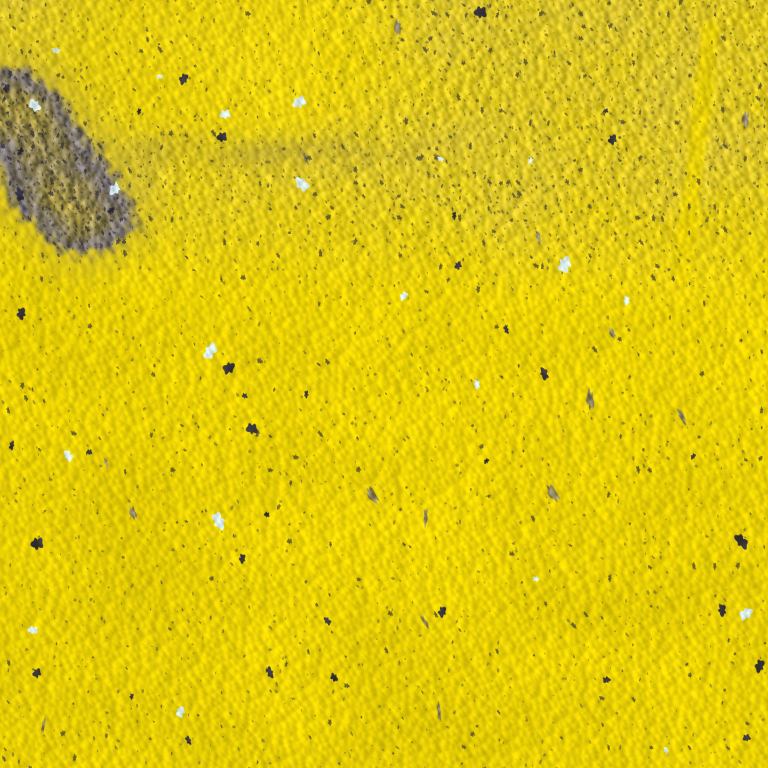
Reproduce this texture procedurally as a WebGL 2 fragment shader.

```glsl
#version 300 es
precision highp float;
// Weathered yellow paint: embossed cellular grain over a sunny base, hazed
// and pitted towards the top, with a worn violet-grey patch at the left edge.
// Pits, chips and scrapes are jittered grid blobs; tone comes from layered sines.

#define PAINT vec3(0.905, 0.812, 0.015)
#define HAZE vec3(0.825, 0.745, 0.220)
#define OCHRE vec3(0.600, 0.540, 0.260)
#define VIOLET vec3(0.430, 0.410, 0.470)
#define DARK vec3(0.170, 0.160, 0.240)
#define PALE vec3(0.840, 0.920, 0.950)
#define GRAIN_SCALE 125.0
#define GRAIN_DEPTH 0.17
#define PIT_COUNT 64.0
#define SOFTNESS 0.0011

uniform vec2 u_resolution;
out vec4 fragColor;

vec2 hash2(vec2 p) {
  vec3 q = fract(p.xyx * vec3(0.1031, 0.1030, 0.0973));
  q += dot(q, q.yzx + 33.33);
  return fract((q.xx + q.yz) * q.zy);
}

mat2 rotation(float angle) {
  float c = cos(angle), s = sin(angle);
  return mat2(c, -s, s, c);
}

// Distance to the nearest jittered cell point
float cellular(vec2 p) {
  vec2 cell = floor(p);
  float nearest = 2.0;
  for (int j = -1; j <= 1; j++)
    for (int i = -1; i <= 1; i++) {
      vec2 id = cell + vec2(i, j);
      nearest = min(nearest, distance(p, id + hash2(id + 71.0)));
    }
  return nearest;
}

// Smooth mottling, roughly -1 to 1
float layeredSines(vec2 p) {
  float sum = 0.0, amp = 0.5;
  for (int i = 0; i < 5; i++) {
    p = rotation(0.9) * p * 1.75 + 2.3;
    sum += amp * sin(p.x + 1.6 * sin(p.y * 0.8 + float(i)));
    amp *= 0.66;
  }
  return sum * 0.8;
}

// Side-lit relief of short grains leaning to the right
float emboss(vec2 uv, float scale) {
  vec2 p = rotation(0.6) * uv * scale * vec2(1.0, 0.75);
  return cellular(p) - cellular(p + vec2(0.38, -0.3));
}

// Coverage of scattered ragged blobs, one at most per grid cell
float blobs(vec2 uv, float count, float density, vec2 radii, float stretch, float seed) {
  vec2 cell = floor(uv * count);
  float soft = max(SOFTNESS, 0.7 / u_resolution.y), cover = 0.0;
  for (int j = -1; j <= 1; j++)
    for (int i = -1; i <= 1; i++) {
      vec2 id = cell + vec2(i, j);
      vec2 place = hash2(id + seed), kind = hash2(id + seed + 19.7);
      if (kind.x > density) continue;
      vec2 d = uv - (id + 0.1 + 0.8 * place) / count;
      d = rotation(0.35 + 0.9 * (kind.y - 0.6)) * d;
      d.y /= stretch;
      float turn = atan(d.y, d.x + 1e-6), phase = 40.0 * place.x;
      float size = mix(radii.x, radii.y, place.y * place.y);
      size *= 1.0 + 0.25 * sin(2.0 * turn + phase) + 0.18 * sin(5.0 * turn - phase);
      cover = max(cover, 1.0 - smoothstep(-soft, soft, length(d) - size));
    }
  return cover;
}

float segmentDistance(vec2 p, vec2 a, vec2 b) {
  vec2 along = b - a;
  return distance(p, a + along * clamp(dot(p - a, along) / dot(along, along), 0.0, 1.0));
}

void main() {
  vec2 uv = gl_FragCoord.xy / u_resolution.y;
  float mottle = layeredSines(uv * 3.0);
  float cloud = layeredSines(uv * vec2(11.0, 17.0) + 5.0);
  float fine = emboss(uv, GRAIN_SCALE);
  float coarse = emboss(uv + 0.37, GRAIN_SCALE * 0.5);

  // Haze on the upper part, leaving a fresher upper left and one bright stroke
  float upper = smoothstep(0.60, 0.82, uv.y + 0.07 * mottle);
  float fresh = 1.0 - smoothstep(0.10, 0.24, length((uv - vec2(0.29, 0.93)) * vec2(0.75, 1.3)));
  float stroke = 1.0 - smoothstep(0.006, 0.017,
      segmentDistance(uv, vec2(0.925, 0.96), vec2(0.888, 0.64)) + 0.002 * cloud);
  float haze = upper * (1.0 - 0.75 * fresh) * (1.0 - 0.85 * stroke);
  float band = exp(-pow((uv.y - 0.81 + 0.02 * mottle) / 0.022, 2.0))
      * smoothstep(0.12, 0.2, uv.x) * (1.0 - smoothstep(0.35, 0.65, uv.x));

  // Painted ground with grain
  vec3 color = PAINT * (1.0 + 0.035 * mottle + 0.025 * cloud);
  color = mix(color, HAZE, clamp(haze * (0.6 + 0.25 * cloud + 0.5 * fine), 0.0, 0.95));
  color = mix(color, OCHRE, 0.35 * band * (0.8 + 0.4 * cloud));
  color *= 1.0 + GRAIN_DEPTH * (1.0 + 0.6 * haze) * (fine + 0.6 * coarse);

  // Worn patch: ochre core, violet rim, soft halo
  float edge = segmentDistance(uv, vec2(0.015, 0.85), vec2(0.115, 0.725))
      + 0.013 * cloud + 0.012 * coarse;
  float worn = 1.0 - smoothstep(0.052, 0.072, edge);
  float halo = 1.0 - smoothstep(0.05, 0.115, edge);
  float rim = smoothstep(0.015, 0.058, edge + 0.012 * fine);
  color = mix(color, HAZE * 0.92, 0.5 * halo);
  vec3 wornColor = mix(OCHRE, VIOLET, clamp(0.2 + 0.75 * rim + 0.3 * cloud, 0.0, 1.0));
  color = mix(color, wornColor * (1.0 + 0.55 * fine + 0.5 * coarse), 0.9 * worn);

  // Pits, denser in haze and in the patch
  float density = 0.10 + 0.26 * haze + 0.10 * mottle * haze + 0.65 * worn;
  float pits = blobs(uv, PIT_COUNT, density, vec2(0.0009, 0.0026), 1.5, 3.0);
  float dust = blobs(uv, PIT_COUNT * 1.7, density * 1.3, vec2(0.0006, 0.0018), 1.4, 41.0);
  color = mix(color, mix(OCHRE * 0.65, DARK, 0.35 + 0.5 * worn), 0.8 * pits);
  color = mix(color, mix(OCHRE * 0.8, DARK, 0.2 + 0.6 * worn), 0.65 * dust);

  // Scrapes, dark chips and pale flecks
  float scrapes = blobs(uv, 8.0, 0.2, vec2(0.0018, 0.0045), 3.2, 87.0);
  float chips = blobs(uv, 13.0, 0.2 + 0.35 * worn, vec2(0.0024, 0.0075), 1.35, 143.0);
  float flecks = blobs(uv, 9.0, 0.17 + 0.3 * worn, vec2(0.003, 0.008), 1.15, 211.0);
  color = mix(color, VIOLET * (1.0 + 0.8 * fine), 0.75 * scrapes);
  color = mix(color, DARK * (1.0 + 0.6 * coarse), 0.93 * chips);
  color = mix(color, PALE * (1.0 + 0.2 * fine), 0.95 * flecks);

  fragColor = vec4(clamp(color, 0.0, 1.0), 1.0);
}
```
